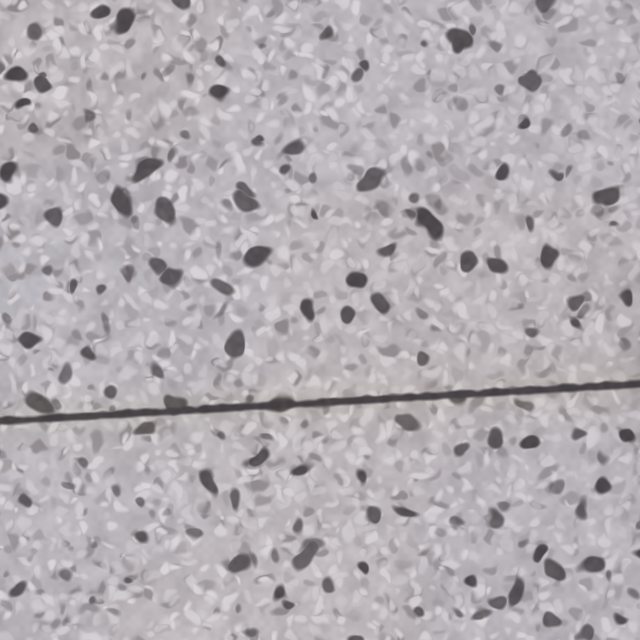
Reproduce this texture procedurally as a three.js fragment shader.

```glsl
// Pale terrazzo slab with light, grey and dark stone chips, crossed by a thin dark joint.
varying vec2 vUv;

#define BASE_COLOR  vec3(0.722, 0.702, 0.722)
#define LIGHT_COLOR vec3(0.850, 0.832, 0.848)
#define GREY_COLOR  vec3(0.550, 0.525, 0.543)
#define DARK_COLOR  vec3(0.295, 0.275, 0.287)
#define LIGHT_FREQ  46.0
#define GREY_FREQ   40.0
#define DARK_FREQ   16.0
#define EDGE_SOFT   0.0032
#define JOINT_START 0.342
#define JOINT_SLOPE 0.058
#define JOINT_WIDTH 0.0115

vec2 hash2(vec2 p) {
  vec3 q = fract(vec3(p.xyx) * vec3(0.1031, 0.1030, 0.0973));
  q += dot(q, q.yzx + 33.33);
  return fract((q.xx + q.yz) * q.zy);
}

float noise(vec2 p) {
  vec2 cell = floor(p);
  vec2 f = fract(p);
  f = f * f * (3.0 - 2.0 * f);
  float low = mix(hash2(cell).x, hash2(cell + vec2(1.0, 0.0)).x, f.x);
  float high = mix(hash2(cell + vec2(0.0, 1.0)).x, hash2(cell + 1.0).x, f.x);
  return mix(low, high, f.y);
}

// Bends chip outlines so that they look broken rather than elliptical.
vec2 warp(vec2 p, float freq, float amount) {
  vec2 n = vec2(noise(p * freq + 7.0), noise(p * freq + 61.0));
  return p + (n - 0.5) * amount;
}

// Coverage by randomly turned, stretched chips; radius is in cell units.
float chips(vec2 p, float freq, float density, float radius, float weakest, float seed) {
  vec2 g = p * freq;
  vec2 home = floor(g);
  float soft = EDGE_SOFT * freq;
  float cover = 0.0;
  for (int y = -1; y <= 1; y++) {
    for (int x = -1; x <= 1; x++) {
      vec2 cell = home + vec2(float(x), float(y));
      vec2 place = hash2(cell + seed);
      vec2 kind = hash2(cell + seed + 137.0);
      vec2 form = hash2(cell + seed + 291.0);
      float angle = 6.2832 * form.x;
      float c = cos(angle);
      float s = sin(angle);
      vec2 q = mat2(c, -s, s, c) * (g - cell - place);
      float size = radius * mix(0.65, 1.3, form.y);
      q.x /= 1.0 + 1.2 * kind.y * kind.y;
      float chip = 1.0 - smoothstep(-soft, soft, length(q) - size);
      float strength = mix(weakest, 1.0, fract(kind.y * 7.3 + form.x));
      cover = max(cover, chip * strength * step(kind.x, density));
    }
  }
  return cover;
}

void main() {
  vec2 p = vUv + 3.0;

  // Cement ground with cloudy and fine mottling.
  float cloud = noise(p * 4.0);
  float mottle = noise(p * 38.0) - 0.5;
  float grain = noise(p * 115.0) - 0.5;
  vec3 color = BASE_COLOR + 0.075 * mottle + 0.045 * grain + 0.025 * (cloud - 0.5);

  // Faint pink, blue and yellow stains.
  float tint = noise(p * 3.1 + 40.0) - 0.5;
  color += vec3(0.022, -0.004, -0.020) * tint;

  // Small chips grow fainter towards the right.
  float wear = mix(1.0, 0.72, smoothstep(0.45, 1.0, vUv.x + 0.4 * (cloud - 0.5)));
  vec2 fineWarp = warp(p, 65.0, 0.013);
  float grey = chips(fineWarp, GREY_FREQ, 0.52, 0.27, 0.25, 11.0);
  float light = chips(fineWarp, LIGHT_FREQ, 0.78, 0.28, 0.35, 53.0);
  color = mix(color, GREY_COLOR, grey * wear);
  color = mix(color, LIGHT_COLOR, light * wear);

  // Scattered dark stones, large ones and weaker small ones.
  vec2 coarseWarp = warp(p, 48.0, 0.014);
  float small = chips(coarseWarp, DARK_FREQ * 1.6, 0.16, 0.19, 0.4, 97.0);
  float large = chips(coarseWarp, DARK_FREQ, 0.38, 0.17, 0.75, 173.0);
  color = mix(color, DARK_COLOR + 0.05 * grain, max(small * 0.8, large));

  // Slanted joint with a crumbly edge and a warm stain along it.
  float offset = vUv.y - JOINT_START - JOINT_SLOPE * vUv.x;
  float rough = 0.003 * (noise(p * 75.0) - 0.5);
  float joint = abs(offset + 0.5 * rough) - 0.5 * JOINT_WIDTH + rough;
  color -= vec3(0.008, 0.012, 0.035) * exp(-abs(offset) * 32.0);
  float line = 1.0 - smoothstep(-EDGE_SOFT, EDGE_SOFT, joint);
  color = mix(color, DARK_COLOR - 0.015 + 0.04 * grain, line);

  gl_FragColor = vec4(color, 1.0);
}
```
